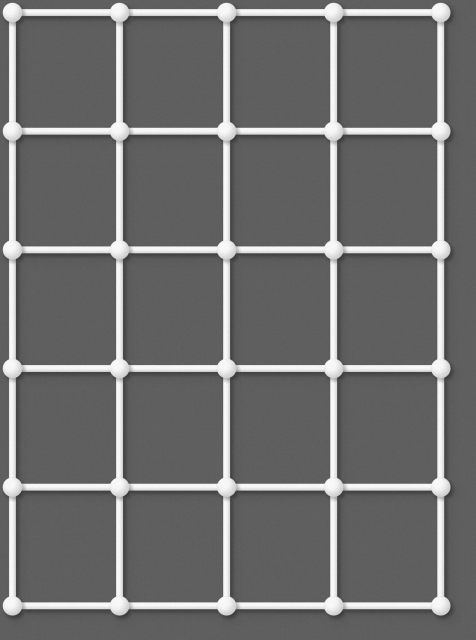
Give the GLSL for this pattern, as a Shadertoy shader.

```glsl
// A lattice of white rods joined by round studs, casting soft shadows on a grey wall.
#define FIRST vec2(0.0195, 0.0534)   // lower left stud, in canvas heights
#define PITCH vec2(0.1673, 0.1854)   // spacing of the studs
#define LAST vec2(4.0, 5.0)          // index of the upper right stud
#define ROD_RADIUS 0.0054
#define STUD_RADIUS 0.0152
#define SHADOW_SHIFT vec2(0.0035, -0.0040)
#define SHADOW_BLUR 0.0065
#define SHADOW_DEPTH 0.12
#define WALL_COLOR vec3(0.373)
#define LIGHT_COLOR vec3(0.97, 0.97, 0.968)
#define SHADE_COLOR vec3(0.73, 0.735, 0.735)
#define GRAIN 0.012

float hash(vec2 p) {
    return fract(sin(dot(p, vec2(127.1, 311.7))) * 43758.5453);
}

// Offset from the nearest stud of the finite lattice
vec2 studOffset(vec2 p) {
    vec2 index = clamp(round((p - FIRST) / PITCH), vec2(0.0), LAST);
    return p - FIRST - index * PITCH;
}

// Distances to the vertical rods, horizontal rods and studs
vec3 latticeDistances(vec2 p) {
    vec2 offset = studOffset(p);
    vec2 beyond = p - clamp(p, FIRST, FIRST + LAST * PITCH);
    return vec3(length(vec2(offset.x, beyond.y)) - ROD_RADIUS,
                length(vec2(beyond.x, offset.y)) - ROD_RADIUS,
                length(offset) - STUD_RADIUS);
}

float coverage(float d, float pixel) {
    return 1.0 - smoothstep(-0.7 * pixel, 0.7 * pixel, d);
}

// Soft shadow of the whole lattice
float shadow(vec2 p, float blur) {
    vec3 d = latticeDistances(p);
    return 1.0 - smoothstep(-blur, blur, min(min(d.x, d.y), d.z));
}

// Rod tone across its width: t runs from -1 (lit) to 1 (shaded)
vec3 rodColor(float t) {
    float shade = 0.45 * smoothstep(-0.2, 0.9, t) + 0.12 * smoothstep(0.7, 1.0, abs(t));
    return mix(LIGHT_COLOR, SHADE_COLOR, shade);
}

// Stud tone, lit from the upper left
vec3 studColor(vec2 q) {
    float shade = smoothstep(0.35, 1.6, length(q - vec2(-0.3, 0.35)));
    return mix(LIGHT_COLOR, SHADE_COLOR, 0.75 * shade);
}

void mainImage(out vec4 fragColor, in vec2 fragCoord) {
    vec2 p = fragCoord / iResolution.y;
    float pixel = 1.0 / iResolution.y;
    vec2 offset = studOffset(p);
    vec3 d = latticeDistances(p);

    // Wall with a tight and a wide shadow
    vec3 color = WALL_COLOR;
    color -= SHADOW_DEPTH * shadow(p - SHADOW_SHIFT, SHADOW_BLUR);
    color -= 0.25 * SHADOW_DEPTH * shadow(p - 2.5 * SHADOW_SHIFT, 3.0 * SHADOW_BLUR);

    // Rods, darkened where a stud shades them
    float studShade = 1.0 - smoothstep(-0.004, 0.006, length(offset - SHADOW_SHIFT) - STUD_RADIUS);
    vec3 across = rodColor(-offset.y / ROD_RADIUS);
    vec3 upright = rodColor(offset.x / ROD_RADIUS);
    color = mix(color, across * (1.0 - 0.25 * studShade), coverage(d.y, pixel));
    color = mix(color, upright * (1.0 - 0.25 * studShade), coverage(d.x, pixel));

    // Studs
    color = mix(color, studColor(offset / STUD_RADIUS), coverage(d.z, pixel));

    // Fine grain over everything
    color += GRAIN * (hash(floor(p * 512.0)) - 0.5);
    fragColor = vec4(clamp(color, 0.0, 1.0), 1.0);
}
```
